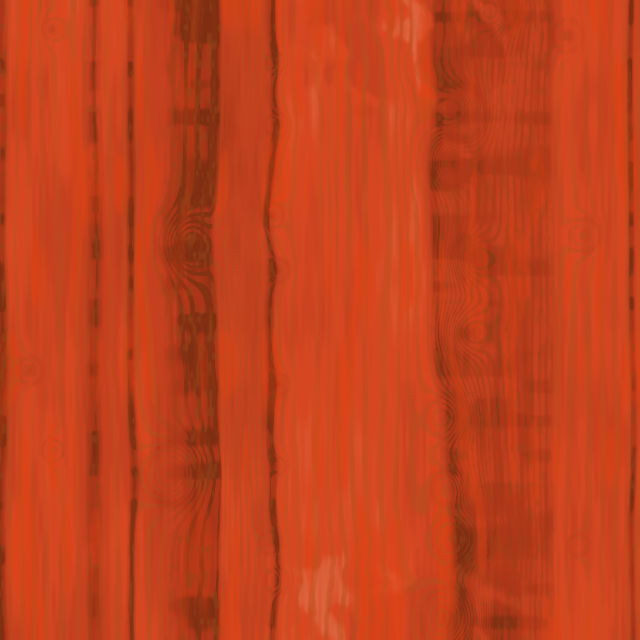
Reproduce this texture procedurally as a WebGL 2 fragment shader.

```glsl
#version 300 es
precision highp float;

uniform vec2 u_resolution;
out vec4 fragColor;

const vec3 DARK = vec3(0.50, 0.18, 0.07);
const vec3 DEEP = vec3(0.68, 0.21, 0.095);
const vec3 MID = vec3(0.77, 0.25, 0.12);
const vec3 BRIGHT = vec3(0.84, 0.28, 0.13);
const vec3 PINK = vec3(0.86, 0.39, 0.24);
const vec3 BROWN = vec3(0.70, 0.33, 0.12);
const vec3 VIVID = vec3(0.88, 0.25, 0.07);

const float TAU = 6.28318;
const float RING_DENSITY = 46.0;
const float TIGHT_DENSITY = 58.0;
const float BEND = 0.018;
const float SWIRL = 0.05;
const float BASE_TONE = 0.64;

// Each column of knots: centre x, spread, radius, count
const int COLUMN_COUNT = 5;
const vec4 KNOT_COLUMNS[COLUMN_COUNT] = vec4[](
    vec4(0.43, 0.010, 0.015, 8.0),
    vec4(0.74, 0.040, 0.038, 9.0),
    vec4(0.28, 0.030, 0.036, 2.0),
    vec4(0.91, 0.025, 0.020, 3.0),
    vec4(0.06, 0.030, 0.020, 3.0));

float hash(vec2 p) {
    return fract(sin(dot(p, vec2(127.1, 311.7))) * 43758.5453);
}

float noise(vec2 p) {
    vec2 i = floor(p), f = fract(p);
    f = f * f * (3.0 - 2.0 * f);
    return mix(mix(hash(i), hash(i + vec2(1, 0)), f.x),
               mix(hash(i + vec2(0, 1)), hash(i + vec2(1, 1)), f.x), f.y);
}

float fbm(vec2 p) {
    float sum = 0.0, amp = 0.53;
    for (int i = 0; i < 4; i++) {
        sum += amp * noise(p);
        p = p * 2.03 + 17.3;
        amp *= 0.5;
    }
    return sum;
}

float band(float x, float centre, float width) {
    float d = (x - centre) / width;
    return exp(-d * d);
}

float plateau(float x, float a, float b, float soft) {
    return smoothstep(a - soft, a + soft, x) - smoothstep(b - soft, b + soft, x);
}

// x: sideways push on the rings, y: darkness of the hearts, z: flow around knots
vec3 knots(vec2 p) {
    vec3 result = vec3(0.0);
    for (int c = 0; c < COLUMN_COUNT; c++) {
        vec4 column = KNOT_COLUMNS[c];
        for (float k = 0.0; k < column.w; k++) {
            vec2 seed = vec2(k + 1.7, float(c) * 7.3 + 2.1);
            vec2 centre = vec2(column.x + (hash(seed) * 2.0 - 1.0) * column.y,
                               (k + 0.1 + 0.8 * hash(seed + 31.0)) / column.w);
            float radius = column.z * mix(0.7, 1.2, hash(seed + 57.0));
            float side = hash(seed + 83.0) < 0.5 ? -1.0 : 1.0;
            vec2 d = (p - centre) / (radius * vec2(1.0, 1.1));
            float r2 = dot(d, d);
            result.x += side * radius * 3.2 * exp(-r2);
            result.y += exp(-r2 * 5.0) * hash(seed + 11.0) + 0.3 * band(sqrt(r2), 1.0, 0.22);
            result.z += side * radius * 0.4 * exp(-0.4 * d.x * d.x - 0.2 * d.y * d.y);
        }
    }
    return result;
}

// Broad light and dark stripes across the boards
float boardTone(float x) {
    float tone = BASE_TONE;
    tone -= 0.45 * (band(x, 0.0, 0.008) + band(x, 0.985, 0.005));
    tone -= 0.32 * band(x, 0.145, 0.012) + 0.45 * band(x, 0.203, 0.006);
    tone -= 0.46 * smoothstep(0.215, 0.32, x) * (1.0 - smoothstep(0.335, 0.346, x));
    tone -= 0.09 * plateau(x, 0.34, 0.42, 0.008) + 0.50 * band(x, 0.424, 0.006);
    tone -= 0.23 * plateau(x, 0.68, 0.865, 0.015) + 0.12 * band(x, 0.69, 0.010);
    return tone + 0.10 * plateau(x, 0.43, 0.67, 0.015);
}

void main() {
    vec2 p = gl_FragCoord.xy / u_resolution;

    // Grain coordinate, bent by slow drift, swirls and knots
    vec3 knot = knots(p);
    float swirl = smoothstep(0.35, 0.7, noise(p * 3.0 + 7.0)) * plateau(p.x, 0.46, 0.82, 0.04);
    float grain = p.x + knot.z + BEND * (fbm(p * vec2(3.0, 2.2)) - 0.5);
    float wave = SWIRL * (0.2 + swirl) * (fbm(p * vec2(9.0, 8.0) + 3.0) - 0.5);
    float board = boardTone(grain + 0.3 * wave);
    float darkness = 1.0 - smoothstep(0.22, 0.62, board);

    // Blotches, cross smudges and fibres
    float tone = board + 0.36 * (fbm(p * vec2(9.0, 5.0) + 40.0) - 0.5);
    tone += 0.20 * (noise(vec2(grain * 55.0, p.y * 6.0)) - 0.5);
    tone += 0.16 * (noise(p * vec2(190.0, 16.0)) - 0.5);
    tone -= 0.22 * darkness * smoothstep(0.5, 0.8, noise(p * vec2(13.0, 38.0)));
    float fold = 1.0 - abs(2.0 * fbm(p * vec2(10.0, 8.0) + 3.0) - 1.0);
    tone += 0.26 * swirl * (smoothstep(0.75, 0.98, fold) - 0.35);

    // Growth rings, tighter within two boards and closed around knots
    float tight = clamp(grain, 0.335, 0.43) + clamp(grain, 0.67, 0.87);
    float phase = RING_DENSITY * (grain + wave + knot.x) + TIGHT_DENSITY * tight;
    phase += 1.3 * noise(vec2(grain * 26.0, p.y * 1.5));
    float ring = smoothstep(0.5, 0.9, 0.5 + 0.5 * cos(TAU * phase));
    ring *= 1.0 - smoothstep(0.4, 0.8, fwidth(phase));
    ring *= mix(0.25, 1.1, noise(vec2(grain * 18.0, p.y * 4.0) + 9.0));
    ring *= mix(0.6, 1.2, noise(p * vec2(210.0, 50.0) + 5.0));
    tone -= ring * mix(0.07, 0.34, darkness) + 0.28 * knot.y;

    // Colour ramp from dark to pale
    vec3 color = mix(DARK, DEEP, smoothstep(0.0, 0.25, tone));
    color = mix(color, MID, smoothstep(0.25, 0.5, tone));
    color = mix(color, BRIGHT, smoothstep(0.5, 0.72, tone));
    color = mix(color, PINK, smoothstep(0.74, 1.02, tone));

    // Vivid streaks, brown ring lines and speckled pores
    float streak = smoothstep(0.6, 0.8, noise(vec2(grain * 60.0, p.y * 7.0) + 70.0));
    color = mix(color, VIVID, 0.5 * streak * (1.0 - 0.5 * darkness));
    color = mix(color, BROWN, 0.50 * ring * (1.0 - 0.75 * darkness));
    float pores = smoothstep(0.58, 0.8, noise(p * vec2(240.0, 70.0)));
    color = mix(color, BROWN * 0.82, 0.5 * pores * darkness);

    fragColor = vec4(color, 1.0);
}
```
